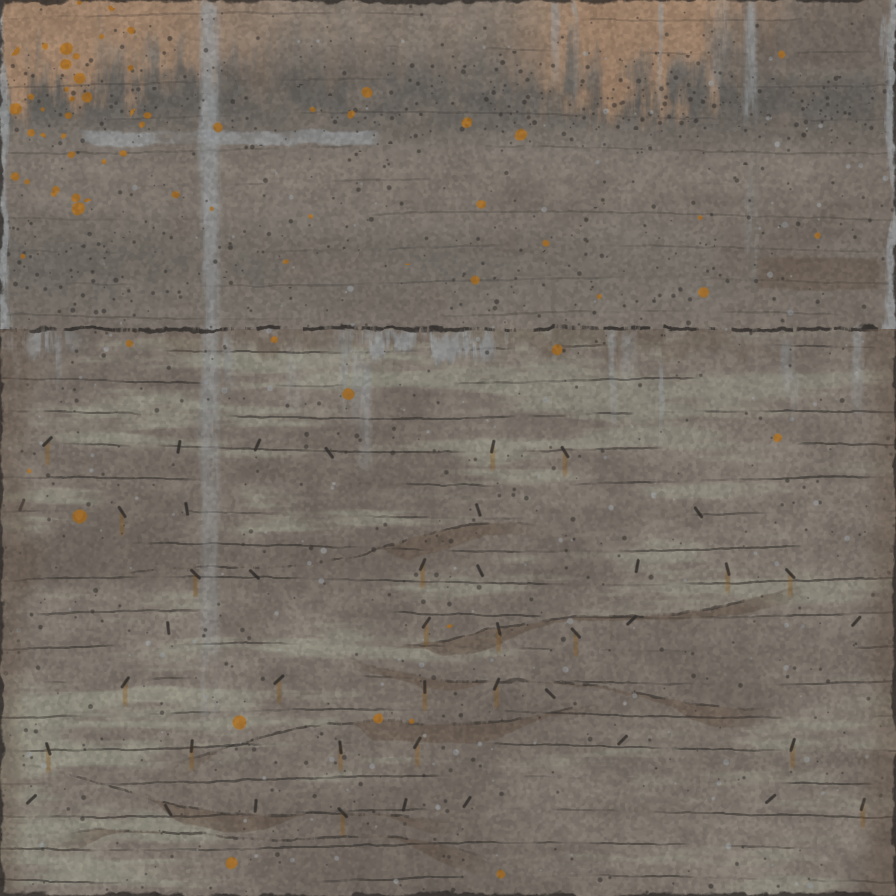
Write a Shadertoy shader that draws this texture.

```glsl
// Weathered board-marked concrete wall with a seam, pale runs, pour lines and orange lichen.
#define SEAM .633
#define BOARDS 27.
#define GRAIN .15
#define DARK vec3(.425, .392, .362)
#define LIGHT vec3(.505, .472, .437)
#define GRIME vec3(.345, .335, .32)
#define SKIN vec3(.555, .55, .495)
#define LIME vec3(.57, .585, .595)
#define PEACH vec3(.615, .5, .405)
#define LICHEN vec3(.63, .415, .14)
#define BROWN vec3(.39, .335, .29)
#define CRACK vec3(.19, .175, .165)

vec3 col;

void paint(vec3 tint, float amount) { col = mix(col, tint, amount); }

float ramp(float a, float b, float x) { return smoothstep(a, b, x); }

float span(float x, float a, float b, float soft) {
  return ramp(a - soft, a + soft, x) * (1. - ramp(b - soft, b + soft, x));
}

float stroke(float d, float width) { return 1. - ramp(width * .3, width, abs(d)); }

vec2 hash2(vec2 p) {
  vec3 q = fract(p.xyx * vec3(.1031, .103, .0973));
  q += dot(q, q.yzx + 33.33);
  return fract((q.xx + q.yz) * q.zy);
}

// Soft cellular noise
float cellNoise(vec2 p) {
  vec2 sum = vec2(0.);
  for (int k = 0; k < 9; k++) {
    vec2 id = floor(p) + vec2(k % 3 - 1, k / 3 - 1);
    vec2 d = id + hash2(id) - p;
    sum += exp(-6. * dot(d, d)) * vec2(hash2(id + 71.7).x, 1.);
  }
  return sum.x / sum.y;
}

float layers(vec2 p) {
  float total = 0., weight = .5;
  for (int k = 0; k < 4; k++) {
    total += weight * cellNoise(p);
    p = p * 2.13 + 17.3;
    weight *= .55;
  }
  return total;
}

// Round dots; density is the share of cells that hold one
float spots(vec2 uv, float scale, float density, float aa) {
  vec2 p = uv * scale;
  float cover = 0.;
  for (int k = 0; k < 9; k++) {
    vec2 id = floor(p) + vec2(k % 3 - 1, k / 3 - 1), pick = hash2(id + scale);
    float d = length(p - id - hash2(id + 5.3)) - mix(.12, .42, pick.y * pick.y);
    cover = max(cover, step(pick.x, density) * (1. - ramp(-aa, aa, d / scale)));
  }
  return cover;
}

// Pale vertical run with frayed sides and a fading foot
float run(vec2 uv, float x, float foot, float top, float width, float fray) {
  return stroke(uv.x - x + (fray - .5) * .012, width) * span(uv.y, foot, top, .012)
    * ramp(.18, .55, fray) * mix(.45, 1., ramp(foot, top, uv.y));
}

void mainImage(out vec4 fragColor, in vec2 fragCoord) {
  vec2 uv = fragCoord / iResolution.xy;
  float x = uv.x, y = uv.y, aa = 1. / iResolution.y;
  float lower = step(y, SEAM), upper = 1. - lower;
  float cloud = layers(uv * vec2(5, 8)), jag = layers(uv * 38. + 9.) - .5;
  float flow = layers(uv * vec2(3.5, 30) + 31.), drip = layers(uv * vec2(60, 11) + 53.);

  // Concrete body
  col = mix(DARK, LIGHT, ramp(.25, .7, cloud * .6 + flow * .4));

  // Grime bands and peach stain
  float bands = exp(-pow((y - .89) / .045, 2.)) + (.75 - .45 * x) * exp(-pow((y - .7) / .06, 2.));
  paint(GRIME, upper * bands * .85 * ramp(.03, .4, cloud * .5 + jag * .5));
  float stain = ramp(.9, .99, y + drip * .18 + cloud * .15 - .165);
  paint(PEACH, stain * (.15 + .75 * max(1. - ramp(.12, .38, x), span(x, .6, .84, .06))));

  // Pale cement skin in level streaks
  paint(SKIN, lower * ramp(.52, .7, flow * .72 + cloud * .33) * mix(.85, .5, x));

  // Wandering pour lines with a brown layer under each
  for (int k = 0; k < 6; k++) {
    float n = float(k), start = .55 * hash2(vec2(n, 8)).x;
    float curve = .04 + .067 * n + .028 * sin(x * 6. + n * 2.1) + .009 * sin(x * 17. + n);
    float depth = curve - y + jag * .006 + cloud * .012;
    float along = span(x, start, start + .43, .04);
    float thick = .022 * ramp(.3, .75, cellNoise(vec2(x * 7., n * 9.)));
    paint(BROWN, .65 * along * span(depth, 0., thick, .0015));
    paint(CRACK, .55 * along * stroke(depth, .0022) * ramp(.35, .65, drip));
  }

  // Patched bars
  vec2 bar = uv + jag * .009;
  paint(LIME, .65 * span(bar.x, .09, .42, .008) * span(bar.y, .839, .854, .002) * ramp(.36, .52, cloud));
  paint(BROWN, .55 * span(bar.x, .845, .98, .006) * span(bar.y, .676, .713, .002));

  // Thin broken board joints
  float board = y * BOARDS + .12 * sin(x * 7. + y * 9.) + .1 * jag;
  float broken = ramp(.38, .62, layers(vec2(x * 9., floor(board) * 7.)));
  paint(CRACK, (.22 + .33 * lower) * broken * stroke((fract(board) - .5) / BOARDS, .0018));

  // Lime runs and drips
  float lime = max(run(uv, .235, .2, 1., .014, drip), run(uv, .838, .68, 1., .01, drip));
  for (int k = 0; k < 18; k++) {
    vec2 r = hash2(vec2(k, 21)), s = hash2(vec2(k, 47));
    float top = k < 4 ? 1. : SEAM - .05 * s.y * s.y, at = k < 4 ? .62 + .2 * r.x : r.x;
    lime = max(lime, .75 * run(uv, at, top - .03 - .09 * r.y, top, .004 + .008 * s.x, drip));
  }
  float ledge = span(y + drip * .04 - .02, .606, SEAM, .006) * lower;
  paint(BROWN, .45 * ledge * ramp(.4, .55, cloud));
  ledge *= max(span(x, .38, .57, .04), 1. - ramp(.04, .11, x)) * ramp(.32, .55, drip);
  paint(LIME, .72 * max(lime, ledge));

  // Seam crack
  paint(CRACK, .85 * stroke(y - SEAM + jag * .01, .0032) * ramp(.28, .48, drip));

  // Slanted tie stubs in rows, some with rust below
  vec2 cells = vec2(12, 15), id = floor(uv * cells), pick = hash2(id + 90.);
  vec2 local = (fract(uv * cells) - .5 - (pick - .5) * vec2(.5, .25)) / cells;
  vec2 axis = normalize(vec2(pick.y * 1.6 - .8, .7));
  float present = step(hash2(id + 13.).x, .55) * span(y, .06, .533, .001);
  float stub = length(local - axis * clamp(dot(local, axis), -.006, .006)) - .0017;
  float rust = span(local.y, -.026, 0., .004) * stroke(local.x, .004) * step(.6, pick.x);
  paint(LICHEN * .8, .35 * rust * present);
  paint(CRACK, .85 * present * (1. - ramp(-aa, aa, stub)));

  // Pits, pale specks and lichen
  paint(CRACK, .55 * spots(uv, 150., .03 + .2 * upper * bands * ramp(.4, .6, cloud), aa));
  paint(LIME, .6 * spots(uv, 120., .012, aa));
  vec2 nest = uv - vec2(.07, .91);
  float colony = .5 * exp(-dot(nest, nest) / .008) + .05 * span(x, 0., .63, .03) * span(y, .7, .95, .03);
  paint(LICHEN, .85 * spots(uv + jag * .004, 52., colony + .005, aa));

  // Worn borders and surface grain
  float side = min(x, 1. - x), edge = min(side, min(y, 1. - y));
  paint(BROWN, .5 * lower * (1. - ramp(.035, .065, side + cloud * .04)));
  paint(LIME, .7 * upper * (1. - ramp(.019, .028, side + drip * .03)));
  paint(CRACK, .8 * (1. - ramp(.0005, .004, edge + jag * .012)));
  col *= 1. + GRAIN * (cellNoise(uv * 260.) - .5 + jag);
  fragColor = vec4(col, 1);
}
```
